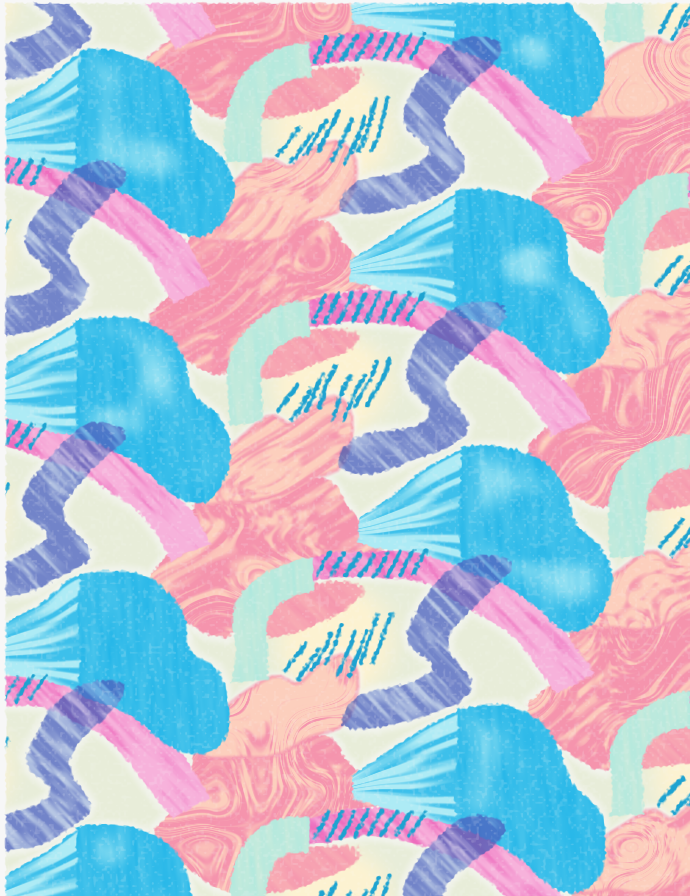
This pattern is drawn by a Shadertoy shader. Its source:

```glsl
const float UNITS_HIGH = 7.68;
const float COLUMN_STEP = 3.25;
const float COLUMN_LIFT = 1.06;
const float ROW_STEP = 2.21;
const float WOBBLE = 0.07;
const float JITTER = 0.06;
const float SOFTNESS = 0.012;
const float TICK_WIDTH = 0.017;
const vec3 PAPER = vec3(0.97);
const vec3 PALE_GREEN = vec3(0.91, 0.93, 0.85);
const vec3 CREAM = vec3(0.99, 0.95, 0.82);
const vec3 PEACH = vec3(0.99, 0.81, 0.74);
const vec3 CORAL = vec3(0.96, 0.58, 0.68);
const vec3 HOT_PINK = vec3(0.93, 0.42, 0.74);
const vec3 SOFT_PINK = vec3(0.97, 0.7, 0.86);
const vec3 SKY = vec3(0.13, 0.71, 0.91);
const vec3 LIGHT_SKY = vec3(0.68, 0.92, 0.96);
const vec3 MINT = vec3(0.68, 0.91, 0.87);
const vec3 VIOLET = vec3(0.46, 0.53, 0.82);
const vec3 LILAC = vec3(0.74, 0.8, 0.93);

// Spline controls as x, y pairs, y down
const float BLOB[24] = float[24](3.7,1.65, 4.2,1.58, 4.6,1.68, 4.85,1.98, 4.88,2.3, 5.15,2.45,
  5.27,2.85, 5.05,3.22, 4.75,3.2, 4.45,2.87, 4.0,2.67, 3.7,2.62);
const float HILL[24] = float[24](1.66,4.32, 1.8,3.95, 2.05,3.72, 2.35,3.53, 2.5,3.7, 2.65,3.46,
  2.92,3.36, 3.07,3.6, 2.95,4.05, 2.65,4.1, 2.35,4.28, 1.95,4.25);
const float SKIRT[24] = float[24](1.6,4.15, 2.2,4.2, 2.85,4.05, 2.95,4.35, 3.45,4.68, 2.9,4.75,
  2.5,4.85, 2.15,5.1, 2.0,5.5, 1.65,5.35, 1.15,4.95, 1.65,4.65);
const float RIBBON[24] = float[24](3.98,2.5, 3.6,2.9, 3.4,3.3, 3.8,3.5, 3.4,3.7, 2.95,3.75,
  2.85,4.1, 3.6,3.98, 4.12,3.65, 3.75,3.3, 4.0,3.0, 4.45,2.6);

float hash(vec2 p) {
  vec3 q = fract(p.xyx * 0.1031);
  q += dot(q, q.yzx + 33.33);
  return fract((q.x + q.y) * q.z);
}
float noise(vec2 p) {
  vec2 i = floor(p), f = smoothstep(0.0, 1.0, p - i), e = vec2(1, 0);
  return mix(mix(hash(i), hash(i + e), f.x), mix(hash(i + e.yx), hash(i + e.xx), f.x), f.y);
}
// Pencil strokes along one direction
float hatch(vec2 p, float angle) {
  float c = cos(angle), s = sin(angle);
  vec2 q = mat2(c, -s, s, c) * p + 40.0;
  return mix(noise(q * vec2(6, 37)), noise(q * vec2(2.5, 19)), 0.6);
}
float segment(vec2 p, vec2 a, vec2 b) {
  b -= a;
  p -= a;
  return length(p - b * clamp(dot(p, b) / dot(b, b), 0.0, 1.0));
}
// Signed distance to a closed quadratic spline
float outline(vec2 p, float c[24]) {
  float d = 9.0, side = 1.0;
  vec2 before = vec2(c[22], c[23]), here = vec2(c[0], c[1]), a = (before + here) / 2.0;
  for (int i = 0; i < 12; i++) {
    int n = (i + 1) % 12 * 2;
    vec2 after = vec2(c[n], c[n + 1]);
    for (int k = 1; k < 4; k++) {
      float t = float(k) / 3.0;
      vec2 b = mix(mix((before + here) / 2.0, here, t), mix(here, (here + after) / 2.0, t), t);
      d = min(d, segment(p, a, b));
      if ((a.y > p.y) != (b.y > p.y) && p.x < a.x + (p.y - a.y) / (b.y - a.y) * (b.x - a.x)) side = -side;
      a = b;
    }
    before = here;
    here = after;
  }
  return d * side;
}
// Slanted dashes on the arch and below it
float tickMarks(vec2 p) {
  float d = 9.0;
  for (float i = 0.0; i < 8.0; i++) {
    vec2 high = vec2(2.72 + 0.115 * i, 2.72), low = vec2(2.4 + 0.11 * i, 3.53 + 0.07 * sin(i * 1.7));
    d = min(d, segment(p, high, high + vec2(0.11, -0.2)));
    d = min(d, segment(p, low, low + vec2(0.17, -0.24 - 0.025 * i)));
  }
  return d - TICK_WIDTH;
}

void mainImage(out vec4 fragColor, in vec2 fragCoord) {
  float unit = UNITS_HIGH / iResolution.y;
  vec2 page = vec2(fragCoord.x, iResolution.y - fragCoord.y) * unit;
  vec2 p = page + WOBBLE * (vec2(noise(page * 2.5 + 9.0), noise(page * 2.5 + 57.0)) - 0.5);
  float skirt = 9.0, hill = 9.0, lens = 9.0, fan = 9.0, blob = 9.0, arch = 9.0, arm = 9.0, ribbon = 9.0, ticks = 9.0;
  float glow = 0.0, archTurn = 0.0;
  vec2 ray = vec2(0);

  // Nearest distance to each part over the overlapping repeats
  float column = floor((p.x - 1.07) / COLUMN_STEP);
  for (int k = 0; k < 4; k++) {
    float i = column - float(k % 2), y = p.y + COLUMN_LIFT * i;
    float j = floor((y - 1.5) / ROW_STEP) - float(k / 2);
    vec2 cell = vec2(i, j) + 20.0;
    vec2 q = vec2(p.x - COLUMN_STEP * i, y - ROW_STEP * j) + JITTER * (vec2(hash(cell), hash(cell + 7.0)) - 0.5);
    skirt = min(skirt, outline(q, SKIRT));
    hill = min(hill, outline(q, HILL));
    blob = min(blob, max(outline(q, BLOB), 3.92 - q.x));
    ribbon = min(ribbon, outline(q, RIBBON));
    ticks = min(ticks, tickMarks(q));
    vec2 e = mat2(1, 0.27, -0.27, 1) * (q - vec2(2.55, 3));
    lens = min(lens, (length(e / vec2(0.58, 0.18)) - 1.0) * 0.18);
    float t = (3.92 - q.x) / 0.88, v = q.y - mix(2.14, 2.32, t), spread = mix(0.5, 0.1, t);
    float d = max(abs(v) - spread, max(q.x - 3.95, 3.04 - q.x));
    if (d < fan) { fan = d; ray = vec2(t, v / spread); }
    e = q - vec2(3.15, 4.6);
    float turn = atan(e.x, -e.y);
    d = max(abs(length(e) - 1.99) - mix(0.12, 0.19, turn), abs(turn - 0.36) * 2.0 - 1.44);
    if (d < arch) { arch = d; archTurn = turn; }
    e = q - vec2(2.63, 3.23);
    arm = min(arm, max(abs(length(vec2(e.x, min(e.y, 0.0))) - 0.52) - 0.15, max(e.x - 0.05, e.y - 0.38)));
    e = q - vec2(2.85, 3.3);
    glow = max(glow, exp(-3.0 * dot(e, e)));
  }
  float grain = noise(page * 42.0), patches = noise(page * 2.2 + 31.0);
  float rising = hatch(page, 0.6 * patches - 1.0), falling = hatch(page, 0.8), steep = hatch(page, 1.5);
  float edge = max(SOFTNESS, unit * 0.7), rough = 0.025 * (grain - 0.5);
  #define FILL(d) smoothstep(edge, -edge, (d) + rough)

  // Pale washes with bare gaps
  vec3 color = mix(PALE_GREEN, CREAM, smoothstep(0.25, 0.75, glow));
  float nearest = min(min(min(skirt, hill), min(fan, blob)), min(arch, ribbon));
  color = mix(color, PAPER, 0.6 * smoothstep(0.09, 0.0, nearest));

  // Coral forms
  color = mix(color, mix(PEACH, CORAL, smoothstep(0.2, 0.7, rising + 0.3 * patches - 0.1)), FILL(skirt));
  color = mix(color, mix(CORAL, PEACH, smoothstep(0.2, 0.7, rising + 0.1)), FILL(hill));
  color = mix(color, CORAL, 0.6 * smoothstep(0.035, 0.0, abs(hill)));
  color = mix(color, mix(CORAL, PEACH, 0.5 * falling), FILL(lens));

  // Arch, fan of rays, blue blob
  color = mix(color, mix(HOT_PINK, SOFT_PINK, smoothstep(0.1, 0.8, 0.8 * falling + 0.35 * archTurn)), FILL(arch));
  float rays = noise(ray * vec2(1.5, 9) + 30.0) - 0.2 * ray.x;
  color = mix(color, mix(LIGHT_SKY, SKY, 0.8 * smoothstep(0.25, 0.75, rays)), FILL(fan));
  float shine = smoothstep(0.55, 0.95, patches) * smoothstep(0.0, 0.3, -blob);
  color = mix(color, mix(SKY, LIGHT_SKY, 0.3 * steep + 0.6 * shine), FILL(blob));

  // Mint arm, translucent ribbon, ticks
  color = mix(color, mix(MINT, PALE_GREEN, 0.5 * steep), FILL(arm));
  vec3 violet = mix(VIOLET, LILAC, smoothstep(0.35, 0.9, falling));
  color = mix(color, mix(violet, color * violet, 0.5), FILL(ribbon));
  color = mix(color, SKY * 0.9, FILL(ticks));

  // Wax grain and bare rim
  color = mix(color, PAPER, 0.16 * smoothstep(0.55, 0.95, grain));
  fragColor = vec4(mix(color, PAPER, FILL(min(page.x - 0.05, page.y - 0.03))), 1.0);
}
```
